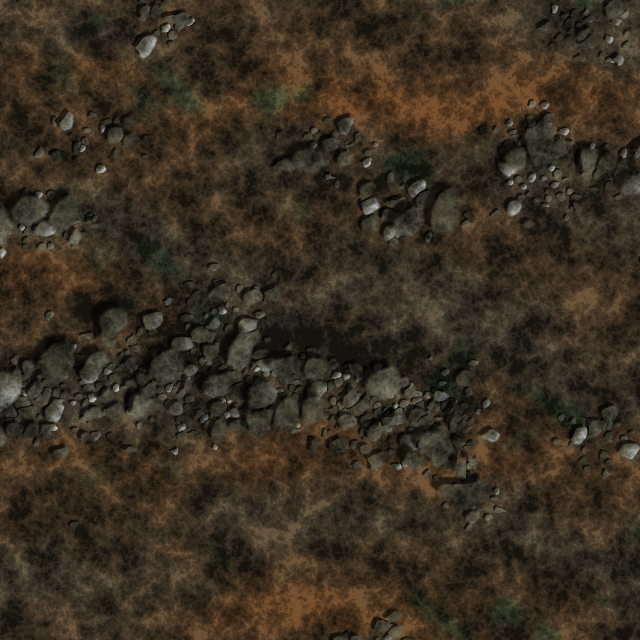
Give the GLSL for this texture, as a Shadertoy shader.

```glsl
// A dark heath hillside: brown scrub with ochre bands and a broken rock ledge.
// Layered cellular noise, bent by sines, sets the scrub tone for a colour ramp;
// three sizes of cellular stones with cast shadows gather on ledge and outcrops.

const vec3 PEAT  = vec3(0.085, 0.075, 0.050);
const vec3 UMBER = vec3(0.195, 0.155, 0.105);
const vec3 EARTH = vec3(0.280, 0.215, 0.145);
const vec3 TAN   = vec3(0.430, 0.330, 0.220);
const vec3 STONE = vec3(0.300, 0.290, 0.220);
const vec3 PALE  = vec3(0.520, 0.520, 0.470);
const vec3 GLINT = vec3(0.720, 0.750, 0.760);
const vec2 LIGHT = vec2(0.75, -0.66);
const mat2 TURN  = mat2(0.8, 0.6, -0.6, 0.8);

vec2 hash2(vec2 p) {
    vec3 q = fract(p.xyx * vec3(0.1031, 0.1030, 0.0973));
    q += dot(q, q.yzx + 33.33);
    return fract((q.xx + q.yz) * q.zy);
}

// Nearest distance, second distance, vector to the nearest centre
vec4 cell(vec2 p) {
    vec2 base = floor(p);
    vec4 best = vec4(9.0, 9.0, 0.0, 0.0);
    for (int y = -1; y <= 1; y++)
    for (int x = -1; x <= 1; x++) {
        vec2 id = base + vec2(x, y);
        vec2 toCentre = id + 0.1 + 0.8 * hash2(id) - p;
        float d = length(toCentre);
        if (d < best.x) best = vec4(d, best.x, toCentre);
        else best.y = min(best.y, d);
    }
    return best;
}

// Bends space with layered sines
vec2 sway(vec2 p, float amount) {
    float freq = 2.3;
    for (int i = 0; i < 3; i++) {
        p += amount * sin(freq * p.yx + vec2(1.3, 4.1) * freq) / freq;
        freq *= 1.9;
    }
    return p;
}

// Soft elliptical patch
float blot(vec2 p, vec2 centre, vec2 radius) {
    vec2 q = (p - centre) / radius;
    return exp(-dot(q, q));
}

// Dark clumps between lighter stalks, centred on zero
float scrub(vec2 p, float scale, float fade) {
    float sum = 0.0, amp = 1.0;
    p *= scale;
    for (int i = 0; i < 5; i++) {
        sum += amp * (cell(sway(p, 0.5)).x - 0.42);
        p = TURN * p * 2.1 + 7.3;
        amp *= fade;
    }
    return sum;
}

float ledge(vec2 p) {
    float middle = 0.385 + 0.03 * sin(8.0 * p.x - 0.6);
    float across = (p.y - middle) / 0.062;
    return exp(-across * across) * smoothstep(0.79, 0.64, p.x);
}

float outcrops(vec2 p) {
    vec2 q = p * vec2(4.5, 7.0) + 3.0;
    vec4 c = cell(q);
    float chosen = step(0.6, hash2(floor(q + c.zw) + 5.0).x);
    return chosen * smoothstep(0.5, 0.1, c.x);
}

// Coverage, lighting and random key of one size of stones
vec3 stones(vec2 p, float scale, float amount) {
    mat2 frame = scale * mat2(0.75, -0.7, 0.55, 0.95);
    vec2 q = sway(frame * p, 0.22);
    vec4 c = cell(q);
    vec2 key = hash2(floor(q + c.zw) + 17.0);
    vec2 toCentre = inverse(frame) * c.zw;
    vec2 home = p + toCentre;
    float present = step(key.x, amount * (ledge(home) + 0.6 * outcrops(home)));
    float radius = mix(0.32, 0.62, key.y);
    float body = smoothstep(0.03, 0.17, c.y - c.x) * smoothstep(radius, radius - 0.16, c.x);
    float lit = clamp(0.5 - scale * dot(toCentre, LIGHT), 0.0, 1.0);
    return vec3(body * present, lit, fract(key.x * 37.0 + key.y));
}

void mainImage(out vec4 fragColor, in vec2 fragCoord) {
    vec2 p = fragCoord / iResolution.y;
    vec2 bent = p + (sway(p * 7.0, 0.6) - p * 7.0) * 0.05;
    float detail = scrub(p, 11.0, 0.82);

    // Ochre bands and the shaded trench above the ledge
    float ochre = blot(bent, vec2(0.63, 0.84), vec2(0.40, 0.05))
        + 0.6 * blot(bent, vec2(0.08, 0.89), vec2(0.16, 0.03))
        + 0.6 * blot(bent, vec2(0.04, 0.57), vec2(0.17, 0.05))
        + 0.9 * blot(bent, vec2(0.50, 0.04), vec2(0.25, 0.05))
        + 0.6 * blot(bent, vec2(0.55, 0.28), vec2(0.45, 0.06));
    float trench = blot(bent, vec2(p.x, 0.535 - 0.16 * p.x), vec2(1.0, 0.025))
        * smoothstep(0.06, 0.15, p.x) * smoothstep(0.78, 0.6, p.x);
    float rocky = ledge(bent);

    // Scrub tone and colour
    vec2 drift = sway(p * vec2(5.0, 11.0), 0.9);
    float strata = sin(drift.x * 1.3) * sin(drift.y * 1.7 + 1.0);
    float tone = 0.44 + 0.58 * detail + 0.05 * strata + 0.27 * ochre - 0.30 * trench - 0.06 * rocky;
    vec3 color = mix(PEAT, UMBER, smoothstep(0.08, 0.40, tone));
    color = mix(color, EARTH, smoothstep(0.36, 0.62, tone));
    color = mix(color, TAN, smoothstep(0.58, 0.92, tone));
    float luma = dot(color, vec3(0.3, 0.6, 0.1));
    float grey = clamp(0.35 + 0.4 * sin(drift.x + 2.0 * drift.y) + 0.5 * rocky - ochre, 0.0, 0.85);
    color = mix(color, luma * vec3(1.08, 1.0, 0.80), grey);
    color *= mix(vec3(1.0), vec3(1.12, 0.96, 0.80), min(ochre, 1.0));
    float moss = smoothstep(0.42, 0.1, cell(sway(p * 9.0 + 4.0, 0.5)).x) * smoothstep(0.1, 0.8, -strata);
    color = mix(color, luma * vec3(0.78, 1.04, 0.72), 0.7 * moss);

    // Stones from flecks up to boulders, each with a cast shadow
    float scale = 64.0;
    for (int i = 0; i < 3; i++) {
        float shadow = stones(p + LIGHT * 0.28 / scale, scale, 0.8).x;
        vec3 s = stones(p, scale, 0.8);
        color *= 1.0 - 0.65 * shadow * (1.0 - s.x);
        vec3 face = mix(STONE * 0.8, PALE, s.y * s.z);
        face = mix(face, GLINT, smoothstep(0.72, 0.95, s.z) * smoothstep(0.4, 0.8, s.y) * min(scale / 40.0, 1.0));
        face *= 0.88 + 0.65 * detail;
        color = mix(color, face, 0.88 * s.x);
        scale *= 0.49;
    }
    fragColor = vec4(clamp(color, 0.0, 1.0), 1.0);
}
```
